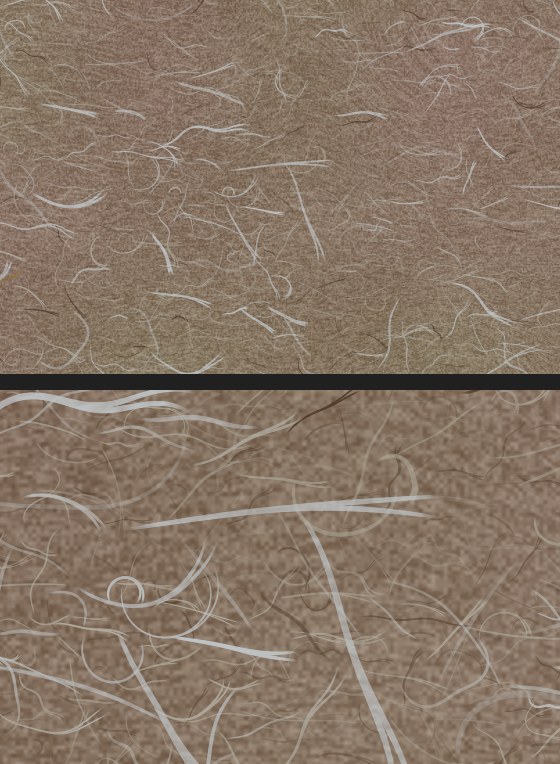
Top: the whole. Bottom: its middle third, enlarged.
This texture is drawn by a WebGL 2 fragment shader. Its source:

```glsl
#version 300 es
precision highp float;
precision highp int;

uniform vec2 u_resolution;
out vec4 fragColor;

#define PAPER vec3(0.526, 0.452, 0.380)
#define PALE vec3(0.745, 0.765, 0.775)
#define CREAM vec3(0.69, 0.675, 0.62)
#define BARK vec3(0.29, 0.21, 0.14)
#define OCHRE vec3(0.56, 0.43, 0.25)
#define GRAIN 0.135
#define STREAK 0.085
#define WOBBLE 0.13
#define FRAY 0.05

// Four random values in 0..1 from an integer lattice point
vec4 hash4(ivec4 k) {
    uvec4 v = uvec4(k) * 1664525u + 1013904223u;
    v.x += v.y * v.w; v.y += v.z * v.x; v.z += v.x * v.y; v.w += v.y * v.z;
    v ^= v >> 16u;
    v.x += v.y * v.w; v.y += v.z * v.x; v.z += v.x * v.y; v.w += v.y * v.z;
    return vec4(v >> 8u) / 16777216.0;
}

float valueNoise(vec2 p, int seed) {
    ivec2 i = ivec2(floor(p));
    vec2 f = fract(p);
    f = f * f * (3.0 - 2.0 * f);
    float a = hash4(ivec4(i, seed, 7)).x;
    float b = hash4(ivec4(i + ivec2(1, 0), seed, 7)).x;
    float c = hash4(ivec4(i + ivec2(0, 1), seed, 7)).x;
    float d = hash4(ivec4(i + ivec2(1, 1), seed, 7)).x;
    return mix(mix(a, b, f.x), mix(c, d, f.x), f.y);
}

mat2 rotation(float a) {
    return mat2(cos(a), -sin(a), sin(a), cos(a));
}

// Coverage of one tapered, wavy arc that may split towards one end
float fibre(vec2 q, float halfLen, float halfWidth, float sweep, vec4 r) {
    float px = 1.0 / u_resolution.y;
    float radius = halfLen / sweep;
    vec2 d = q - vec2(0.0, radius);
    float across = length(d) - radius;
    if (abs(across) > 0.2 * halfLen + 2.0 * px) return 0.0;
    float u = atan(d.x, -d.y) / sweep;
    if (abs(u) > 1.0) return 0.0;
    across += halfLen * WOBBLE * (r.x - 0.3) * sin(u * (3.0 + 4.0 * r.y) + 6.283 * r.z);
    float split = FRAY * halfLen * step(0.65, r.w) * max(u + 0.2, 0.0) * max(u + 0.2, 0.0);
    float dist = abs(abs(across) - split);
    float w = halfWidth * (0.2 + 0.8 * sqrt(1.0 - u * u));
    float drawn = max(w, 0.5 * px);
    float cover = 1.0 - smoothstep(drawn - 0.6 * px, drawn + 0.6 * px, dist);
    return cover * min(1.0, w / drawn) * (1.0 - smoothstep(0.75, 1.0, abs(u)));
}

// Scattered fibres, mostly lying sideways; halfLen must not exceed cell
float fibreLayer(vec2 p, float cell, float halfLen, float halfWidth,
                 int count, float curl, float share, int seed) {
    ivec2 home = ivec2(floor(p / cell));
    float clear = 1.0;
    for (int y = -1; y <= 1; y++)
    for (int x = -1; x <= 1; x++)
    for (int k = 0; k < count; k++) {
        ivec2 id = home + ivec2(x, y);
        vec4 a = hash4(ivec4(id, k, seed));
        vec2 q = p - (vec2(id) + a.xy) * cell;
        float len = halfLen * mix(0.3, 1.0, a.w);
        if (dot(q, q) > len * len * 1.1) continue;
        vec4 c = hash4(ivec4(id, k, seed + 90));
        if (c.x > share) continue;
        vec4 b = hash4(ivec4(id, k, seed + 50));
        float t = 2.0 * a.z - 1.0;
        q = rotation(-t * (0.3 + 1.1 * t * t) - 0.08) * q;
        q.y *= c.y < 0.5 ? -1.0 : 1.0;
        float sweep = 0.1 + curl * c.z * c.z * c.z * c.z;
        float width = halfWidth * mix(0.4, 1.2, c.w);
        float opacity = mix(0.25, 1.0, b.x);
        clear *= 1.0 - opacity * fibre(q, len, width, sweep, b.yzwx);
    }
    return 1.0 - clear;
}

void main() {
    vec2 p = gl_FragCoord.xy / u_resolution.y;

    // Felted ground with soft patches of tint and light
    float patches = valueNoise(p * 2.5, 1) - 0.5;
    float shade = valueNoise(p * 5.0, 9) - 0.5;
    float clumps = smoothstep(0.15, 0.85, valueNoise(p * vec2(6.0, 9.0), 2));
    vec2 s = rotation(0.5 * patches) * p;
    float streak = valueNoise(s * vec2(60.0, 230.0), 5);
    float grain = GRAIN * (valueNoise(p * 270.0, 4) - 0.5)
                + STREAK * (streak - 0.5) + 0.035 * shade;
    vec3 col = PAPER + grain * vec3(1.0, 1.1, 1.15);
    col += patches * vec3(-0.025, 0.02, -0.03);

    // Fine hairs, dark under light
    col = mix(col, BARK, 0.45 * fibreLayer(p, 0.04, 0.035, 0.0009, 1, 2.0, 0.9, 10));
    float haze = fibreLayer(p, 0.048, 0.048, 0.0009, 2, 2.0, 1.0, 11);
    col = mix(col, CREAM, haze * mix(0.2, 0.95, clumps));

    // Bark strands and rare ochre slivers
    col = mix(col, OCHRE, 0.6 * fibreLayer(p, 0.3, 0.06, 0.0035, 1, 0.4, 0.15, 12));
    col = mix(col, BARK, 0.85 * fibreLayer(p, 0.12, 0.06, 0.0015, 1, 2.0, 0.75, 13));

    // Medium and bold pale fibres
    float medium = fibreLayer(p, 0.085, 0.085, 0.0016, 2, 2.4, 0.9, 14);
    col = mix(col, mix(CREAM, PALE, clumps), medium * mix(0.7, 1.0, clumps));
    float bold = fibreLayer(p, 0.15, 0.15, 0.0036, 1, 1.6, 0.85, 15);
    col = mix(col, PALE, bold * (0.75 + 0.25 * streak));

    fragColor = vec4(col, 1.0);
}
```
